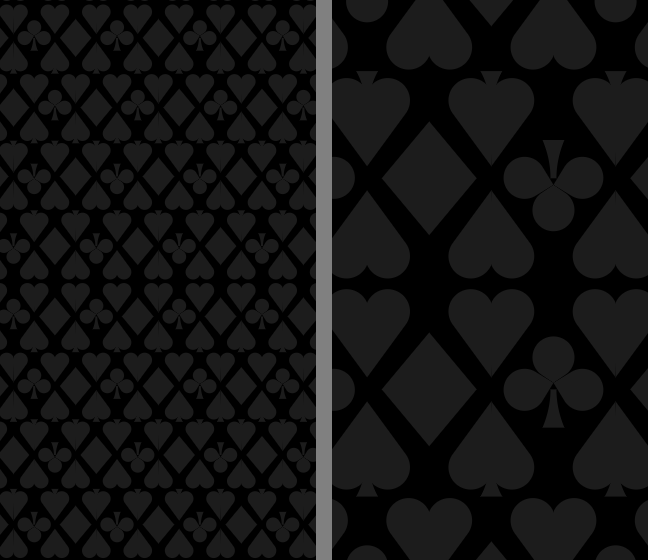
Left: the whole. Right: its middle third, enlarged.
A WebGL 1 fragment shader for this pattern:

```glsl
precision highp float;

uniform vec2 u_resolution;

// Lengths are in design units; the canvas is CANVAS_HEIGHT of them tall
#define CANVAS_HEIGHT 768.0
#define COLUMN_PITCH 56.8
#define BAND_PITCH 95.5
#define FIRST_CLUB vec2(18.5, 52.0)
#define FLIPPED_SHIFT -1.0
#define DIAMOND_HALF vec2(21.7, 26.0)
#define LOBE_RADIUS 10.2
#define CLUB_RADIUS 9.6
#define STEM_HALF_WIDTH 5.0
#define SUIT_COLOR vec3(0.11)
#define GROUND_COLOR vec3(0.0)

// Signed offset from the nearest multiple of period
float centered(float x, float period) {
    return mod(x + 0.5 * period, period) - 0.5 * period;
}

// Hull of a point at the origin and a circle
float teardrop(vec2 p, vec2 center, float radius) {
    float reach = length(center);
    vec2 axis = center / reach;
    vec2 q = vec2(abs(p.x * axis.y - p.y * axis.x), dot(p, axis));
    float sine = radius / reach;
    float cosine = sqrt(1.0 - sine * sine);
    float along = dot(q, vec2(sine, cosine));
    if (along > reach * cosine) return length(p - center) - radius;
    return dot(q, vec2(cosine, -sine));
}

// Foot that flares downwards from top to bottom
float stem(vec2 p, float top, float bottom) {
    float t = clamp((p.y - top) / (bottom - top), 0.0, 1.0);
    float halfWidth = STEM_HALF_WIDTH * mix(0.27, 1.0, t * t);
    return max(abs(p.x) - halfWidth, max(top - p.y, p.y - bottom));
}

float diamond(vec2 p) {
    vec2 normal = normalize(DIAMOND_HALF.yx);
    return dot(abs(p), normal) - DIAMOND_HALF.x * normal.x;
}

float club(vec2 p) {
    vec2 q = vec2(abs(p.x), p.y + 3.0);
    float side = teardrop(q, vec2(13.2, 3.2), CLUB_RADIUS);
    float upper = teardrop(q, vec2(0.0, -11.6), CLUB_RADIUS);
    return min(min(side, upper), stem(p, 0.0, 17.5));
}

// Heart above and spade below, tip to tip
float heartAndSpade(vec2 p) {
    vec2 q = vec2(abs(p.x), abs(p.y) - 5.5);
    float hearts = teardrop(q, vec2(9.4, 30.1), LOBE_RADIUS);
    return min(hearts, stem(p, 36.0, 49.0));
}

// One horizontal band: two upright bands alternate with two flipped ones
float suitBand(vec2 p, float band) {
    float flipped = step(2.0, mod(band, 4.0));
    float fromMiddle = abs(mod(band, 8.0) - 3.5) - 0.5;
    float halfSteps = 2.0 - abs(fromMiddle - 2.0);

    p -= FIRST_CLUB;
    p.x -= 0.5 * COLUMN_PITCH * halfSteps;
    p.y -= BAND_PITCH * band + FLIPPED_SHIFT * flipped;
    p.y *= 1.0 - 2.0 * flipped;

    float clubX = centered(p.x, 2.0 * COLUMN_PITCH);
    float diamondX = centered(p.x - COLUMN_PITCH, 2.0 * COLUMN_PITCH);
    float heartX = centered(p.x - 0.5 * COLUMN_PITCH, COLUMN_PITCH);
    float d = min(club(vec2(clubX, p.y)), diamond(vec2(diamondX, p.y)));
    return min(d, heartAndSpade(vec2(heartX, p.y)));
}

void main() {
    float pixel = CANVAS_HEIGHT / u_resolution.y;
    vec2 p = gl_FragCoord.xy * pixel;
    p.y = CANVAS_HEIGHT - p.y;

    // Stems reach into the neighbouring bands
    float nearest = floor((p.y - FIRST_CLUB.y) / BAND_PITCH + 0.5);
    float d = CANVAS_HEIGHT;
    for (int i = -1; i <= 1; i++) {
        d = min(d, suitBand(p, nearest + float(i)));
    }

    float coverage = clamp(0.5 - d / pixel, 0.0, 1.0);
    gl_FragColor = vec4(mix(GROUND_COLOR, SUIT_COLOR, coverage), 1.0);
}
```
